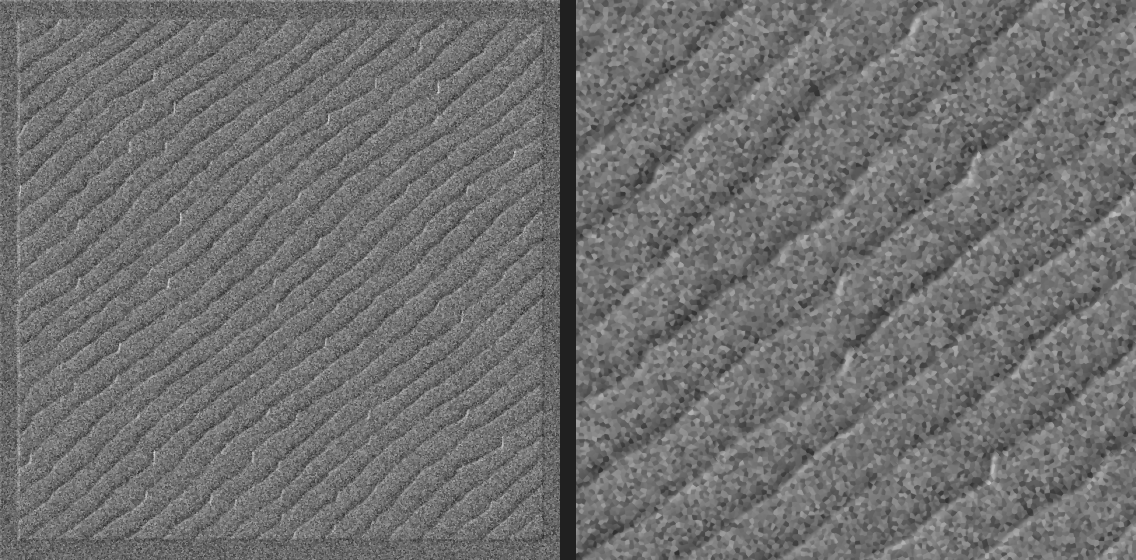
Left: the whole. Right: its middle third, enlarged.
Give the GLSL for this texture map, as a three.js fragment shader.

```glsl
// Grey stone tile: a flat border around a panel of about 35 diagonal ridges.
// Each groove wavers by layered sines and steps at random chips; it is shaded
// as relief lit from the upper left, under a fine grain of cellular noise.
#define PITCH 0.0375
#define ANGLE 0.698
#define WAVER 0.11
#define CHIP_SPACING 0.105
#define CHIP_RISE 0.42
#define GROOVE_DARK 0.105
#define CREST_LIGHT 0.085
#define GRAIN_CELLS 400.0
#define GRAIN_AMOUNT 0.18
#define PANEL_GREY 0.452
#define BORDER_GREY 0.405

varying vec2 vUv;

float hash(vec2 p) {
  vec3 q = fract(vec3(p.xyx) * 0.1031);
  q += dot(q, q.yzx + 33.33);
  return fract((q.x + q.y) * q.z);
}

// Soft cellular noise: nearby random points blend their random levels
float grain(vec2 p) {
  vec2 cell = floor(p);
  vec2 f = p - cell;
  float total = 0.0;
  float weights = 0.0;
  for (int y = -1; y <= 1; y++) {
    for (int x = -1; x <= 1; x++) {
      vec2 o = vec2(float(x), float(y));
      vec2 id = cell + o + 7.0;
      vec2 jitter = vec2(hash(id), hash(id + 531.0));
      vec2 d = o + jitter - f;
      float w = exp(-9.0 * dot(d, d)) + 0.00001;
      float level = hash(id + 217.0) + hash(id + 849.0) - 1.0;
      total += level * w;
      weights += w;
    }
  }
  return total / weights;
}

float layeredSines(float t, float phase) {
  return 0.55 * sin(t * 19.0 + phase)
       + 0.30 * sin(t * 47.0 + phase * 2.3)
       + 0.25 * sin(t * 113.0 + phase * 3.7);
}

// Relief light of the ridges, around zero
float ridgeLight(vec2 p) {
  vec2 dir = vec2(cos(ANGLE), sin(ANGLE));
  float along = dot(p, dir);
  float across = dot(p, vec2(-dir.y, dir.x)) / PITCH;
  across += 0.16 * sin(along * 11.0 + across * 0.31) + 0.09 * sin(across * 0.9);
  float groove = floor(across + 0.5);
  float seed = hash(vec2(groove + 80.0, 3.0));

  // Chips: the edge drifts down, then steps up steeply
  float run = along / CHIP_SPACING + seed * 9.0;
  float t = fract(run);
  float h = hash(vec2(groove + 80.0, floor(run) + 40.0));
  float chip = h * h * h;
  float offset = CHIP_RISE * chip * (smoothstep(0.84, 1.0, t) - t + 0.4);
  offset += WAVER * layeredSines(along, seed * 40.0);
  float s = across - groove - offset;

  // Soft dark wall above the groove line, thin lit crest below it
  float dark = smoothstep(-0.05, 0.04, s) * (1.0 - smoothstep(0.04, 0.42, s));
  float crest = smoothstep(-0.19, -0.07, s) * (1.0 - smoothstep(-0.05, 0.03, s));
  float body = smoothstep(-0.55, -0.15, s) * (1.0 - smoothstep(-0.06, 0.0, s));
  float worn = 0.5 + 0.4 * sin(along * 31.0 + seed * 50.0);
  float face = smoothstep(0.80, 0.88, t) * (1.0 - smoothstep(0.96, 1.0, t));
  float depth = 0.85 + 0.25 * sin(along * 23.0 + seed * 70.0);
  return crest * (CREST_LIGHT * worn + 0.20 * chip * face)
       + 0.022 * body - GROOVE_DARK * depth * dark;
}

// Thin line of half-width w around zero
float line(float d, float w) {
  return 1.0 - smoothstep(0.3 * w, w, abs(d));
}

void main() {
  vec2 p = vUv;

  // Panel bounds with slightly ragged sides
  vec2 ragged = 0.0011 * vec2(layeredSines(p.y * 2.0, 1.0), layeredSines(p.x * 2.0, 4.0));
  vec2 low = p - vec2(0.033, 0.036) - ragged;
  vec2 high = vec2(0.970, 0.965) - p + ragged;
  float inset = min(min(low.x, low.y), min(high.x, high.y));
  float panel = smoothstep(-0.0015, 0.0015, inset);

  float grey = mix(BORDER_GREY, PANEL_GREY + ridgeLight(p), panel);

  // Panel sides: lit on the left and top, shaded on the right and bottom
  float inY = smoothstep(-0.002, 0.002, min(low.y, high.y));
  float inX = smoothstep(-0.002, 0.002, min(low.x, high.x));
  float wear = 0.75 + 0.35 * layeredSines(p.y * 1.7, 2.0);
  grey += inY * (0.15 * wear * line(low.x, 0.004) - 0.07 * line(high.x, 0.003));
  grey += inX * (0.025 * line(high.y, 0.004) - 0.05 * line(low.y, 0.004));

  // Tile rim: pale top and left
  grey += 0.12 * smoothstep(0.996, 0.999, p.y) + 0.05 * (1.0 - smoothstep(0.001, 0.004, p.x));

  grey += GRAIN_AMOUNT * grain(p * GRAIN_CELLS);
  gl_FragColor = vec4(vec3(grey), 1.0);
}
```
